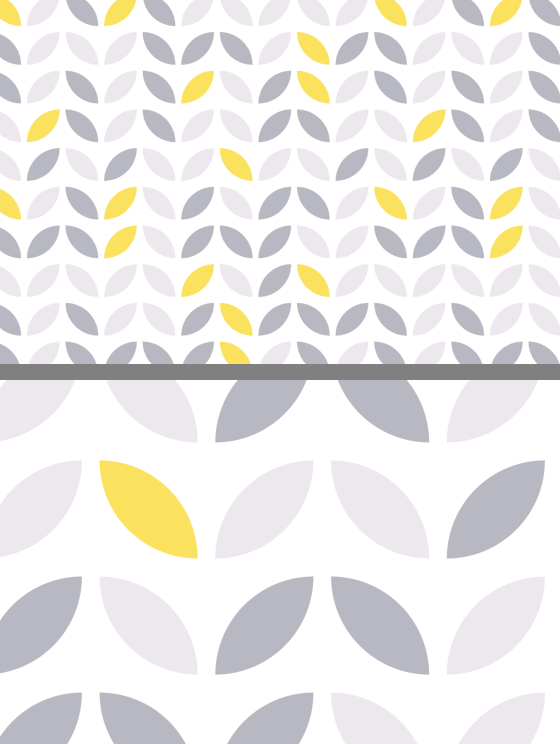
Top: the whole. Bottom: its middle third, enlarged.
Give the GLSL for this pattern, as a Shadertoy shader.

```glsl
// Rows of leaves that lean alternately left and right on a white ground.
// Each leaf is the overlap of two quarter circles in a square grid cell; its
// tint comes from a ten by ten repeat of accent diagonals and hashed greys.

const vec2  PITCH       = vec2(0.1060, 0.1063); // cell size, canvas height = 1
const vec2  FIRST_LEAF  = vec2(0.0129, 0.0267); // first leaf centre, from top left
const float LEAF_HALF   = 0.0449;               // half side of the leaf's square
const float REPEAT      = 10.0;                 // cells per colour repeat
const float GREY_CHANCE = 0.41;

const vec3 WHITE    = vec3(1.0);
const vec3 LAVENDER = vec3(0.93, 0.91, 0.935);
const vec3 GREY     = vec3(0.72, 0.72, 0.76);
const vec3 YELLOW   = vec3(0.98, 0.885, 0.37);

// Integer hash of a cell, from 0 to 1
float hash(vec2 cell) {
    uvec2 q = uvec2(cell) * uvec2(1597u, 3511u);
    uint n = (q.x ^ q.y) * 48271u + 12345u;
    n = (n ^ (n >> 15)) * 73471u;
    n ^= n >> 13;
    return float(n & 65535u) / 65536.0;
}

// Signed distance to a leaf with tips at (-h, -h) and (h, h)
float leafDistance(vec2 p, float h) {
    vec2 corner = vec2(h, -h);
    return max(length(p - corner), length(p + corner)) - 2.0 * h;
}

// One accent per row on a bending diagonal, a second one in some rows
bool isAccent(vec2 cell) {
    float first = mod(-0.5 * cell.y * (cell.y + 3.0), REPEAT);
    float second = mod(first + 3.0, REPEAT);
    float phase = mod(cell.y, 5.0);
    bool hasSecond = phase < 0.5 || abs(phase - 2.0) < 0.5;
    return abs(cell.x - first) < 0.5
        || (hasSecond && abs(cell.x - second) < 0.5);
}

vec3 leafColor(vec2 cell) {
    vec2 tile = mod(cell, REPEAT);
    if (isAccent(tile)) return YELLOW;
    return hash(tile) < GREY_CHANCE ? GREY : LAVENDER;
}

void mainImage(out vec4 fragColor, in vec2 fragCoord) {
    // Canvas units with y running down from the top edge
    float pixel = 1.0 / iResolution.y;
    vec2 uv = fragCoord * pixel;
    uv.y = 1.0 - uv.y;

    // Grid cell and position around its centre
    vec2 grid = (uv - FIRST_LEAF) / PITCH + 0.5;
    vec2 cell = floor(grid);
    vec2 p = (grid - cell - 0.5) * PITCH;

    // Mirror every other column to form the chevrons
    p.x *= 1.0 - 2.0 * mod(cell.x, 2.0);

    float d = leafDistance(p, LEAF_HALF);
    float coverage = 1.0 - smoothstep(-0.75 * pixel, 0.75 * pixel, d);
    fragColor = vec4(mix(WHITE, leafColor(cell), coverage), 1.0);
}
```
